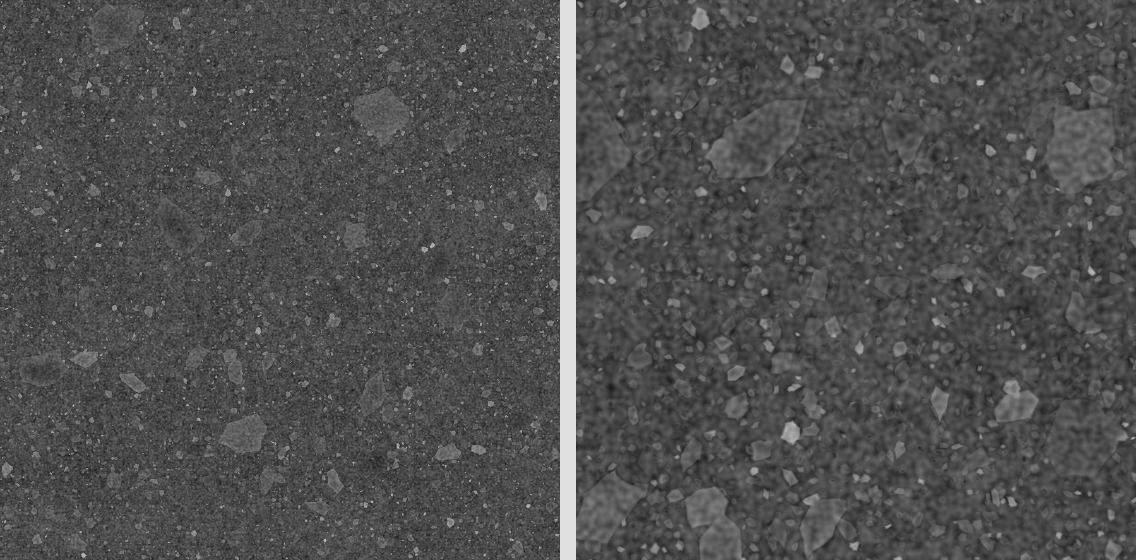
Left, the full canvas; right, a detail of the centre.
Reproduce this texture procedurally as a three.js fragment shader.

```glsl
// Dark grey stone aggregate: angular chips of five sizes set in a gritty matrix.
// Each layer scatters random convex polygons on a jittered grid, fine to coarse;
// gradient noise roughens their outlines, mottles them and adds the grain.

#define MATRIX_TONE 0.295
#define CHIP_DARK 0.25
#define CHIP_LIGHT 0.42
#define CORE_SHADE 0.10
#define RIM_LIGHT 0.045
#define OUTLINE_SHADE 0.035
#define MOTTLE 0.07
#define GRAIN 0.17
#define EDGE 0.0011
#define GRAIN_SCALE 233.0

varying vec2 vUv;

const float TAU = 6.2831853;

vec2 hash2(vec2 p) {
  vec3 q = fract(p.xyx * vec3(0.1031, 0.1030, 0.0973));
  q += dot(q, q.yzx + 33.33);
  return fract((q.xx + q.yz) * q.zy);
}

float cornerSlope(vec2 corner, vec2 offset) {
  return dot(hash2(corner + 57.0) * 2.0 - 1.0, offset);
}

float gradientNoise(vec2 p) {
  vec2 cell = floor(p);
  vec2 f = fract(p);
  vec2 u = f * f * f * (f * (f * 6.0 - 15.0) + 10.0);
  vec2 e = vec2(1.0, 0.0);
  float low = mix(cornerSlope(cell, f), cornerSlope(cell + e.xy, f - e.xy), u.x);
  float high = mix(cornerSlope(cell + e.yx, f - e.yx), cornerSlope(cell + e.xx, f - e.xx), u.x);
  return mix(low, high, u.y);
}

// Signed distance to a random, stretched convex polygon
float chipDistance(vec2 p, vec2 seed, float radius) {
  vec2 shape = hash2(seed + 11.3);
  float turn = shape.x * TAU;
  float c = cos(turn);
  float s = sin(turn);
  p = mat2(c, -s, s, c) * p;
  p.y *= mix(1.0, 1.9, shape.y);
  float d = -radius;
  for (int i = 0; i < 6; i++) {
    vec2 side = hash2(seed + float(i) * 7.7 + 3.1);
    float angle = (float(i) + 0.8 * side.x) * TAU / 6.0;
    d = max(d, dot(p, vec2(cos(angle), sin(angle))) - radius * mix(0.6, 1.0, side.y));
  }
  return d;
}

// Lays one size of chips over the given tone
float addChips(float tone, vec2 uv, float cells, float density, float brightness) {
  vec2 p = uv * cells;
  vec2 home = floor(p);
  float rough = gradientNoise(p * 4.0 + cells);
  float edge = EDGE * cells;
  for (int y = -1; y <= 1; y++) {
    for (int x = -1; x <= 1; x++) {
      vec2 id = home + vec2(float(x), float(y));
      vec2 seed = id + cells * 1.37;
      vec2 pick = hash2(seed);
      if (pick.x > density) continue;

      vec2 look = hash2(seed + 41.7);
      vec2 finish = hash2(seed + 83.9);
      float radius = mix(0.2, 0.52, pick.y * pick.y);
      vec2 centre = id + 0.25 + 0.5 * hash2(seed + 19.1);
      float d = chipDistance(p - centre, seed, radius) + rough * radius * 0.22;

      // Darkened core, worn pale rim and a thin shadow around the chip
      float depth = clamp(-d / radius, 0.0, 1.0);
      float chip = mix(CHIP_DARK, CHIP_LIGHT, look.x) + brightness * pow(look.y, 6.0);
      chip -= CORE_SHADE * finish.x * smoothstep(0.05, 0.7, depth);
      chip += RIM_LIGHT * finish.y * (1.0 - smoothstep(0.0, 0.2, depth));
      chip += MOTTLE * rough;
      float cover = 1.0 - smoothstep(-edge, edge, d);
      float shadow = 1.0 - smoothstep(0.0, 3.0 * edge, d);
      tone -= OUTLINE_SHADE * shadow * (1.0 - cover);
      tone = mix(tone, chip, cover * mix(0.65, 1.0, finish.y));
    }
  }
  return tone;
}

void main() {
  // Matrix with faint cloudy variation
  float tone = MATRIX_TONE + 0.05 * gradientNoise(vUv * 9.0);
  tone += 0.10 * gradientNoise(vUv * 61.0 + 5.0);

  // Chips from dust to cobbles
  tone = addChips(tone, vUv, 151.0, 0.65, 0.40);
  tone = addChips(tone, vUv, 77.0, 0.55, 0.34);
  tone = addChips(tone, vUv, 39.0, 0.45, 0.26);
  tone = addChips(tone, vUv, 18.0, 0.28, 0.16);
  tone = addChips(tone, vUv, 8.0, 0.20, 0.05);

  // Fine grit over everything
  tone += GRAIN * gradientNoise(vUv * GRAIN_SCALE);
  tone += 0.5 * GRAIN * gradientNoise(vUv * GRAIN_SCALE * 0.53 + 31.0);
  gl_FragColor = vec4(vec3(clamp(tone, 0.0, 1.0)), 1.0);
}
```
